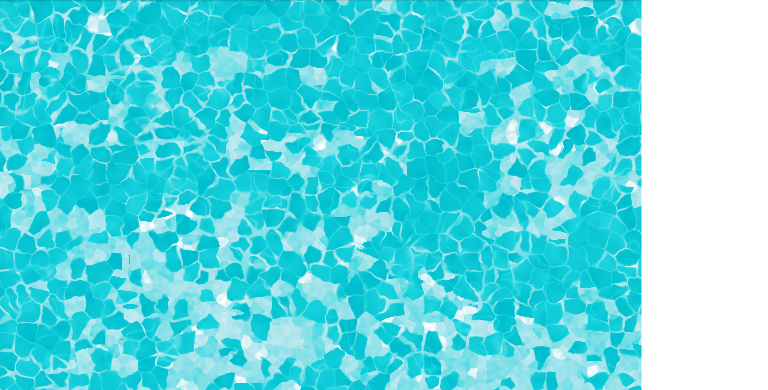
Give the GLSL for this texture, as a WebGL 1 fragment shader.

```glsl
precision highp float;
// Rippled turquoise mosaic: rounded dark cells float over pale angular facets,
// with a plain white margin at the right. Warped Voronoi cells make the blobs,
// finer Voronoi cells the facets, and stretched noise gathers pale bands.

uniform vec2 u_resolution;

const vec3 DEEP  = vec3(0.00, 0.745, 0.805);
const vec3 AQUA  = vec3(0.10, 0.83, 0.87);
const vec3 TINT  = vec3(0.45, 0.87, 0.90);
const vec3 PALE  = vec3(0.63, 0.89, 0.92);
const vec3 MIST  = vec3(0.77, 0.92, 0.94);
const vec3 WHITE = vec3(1.0);

const float MARGIN_START = 0.8353;        // share of the width that is textured
const float BLOB_SCALE   = 22.0;          // dark cells per canvas height
const float FACET_SCALE  = 36.0;          // pale facets per canvas height
const float WARP         = 0.016;         // irregularity of the outlines
const float PALE_SHARE   = 0.22;          // share of cells left pale
const float BAND_EFFECT  = 0.85;          // how strongly pale cells gather
const vec2  BAND_SCALE   = vec2(3.5, 9.0);
const float GAP          = 0.065;         // mean pale gap between dark cells
const float GAP_VARIATION = 0.42;

float hash(vec2 p) {
  return fract(sin(dot(p, vec2(127.1, 311.7))) * 43758.5453);
}

vec2 hash2(vec2 p) {
  return vec2(hash(p), hash(p + 57.3));
}

float noise(vec2 p) {
  vec2 i = floor(p);
  vec2 f = fract(p);
  f = f * f * (3.0 - 2.0 * f);
  return mix(mix(hash(i), hash(i + vec2(1.0, 0.0)), f.x),
             mix(hash(i + vec2(0.0, 1.0)), hash(i + 1.0), f.x), f.y);
}

vec2 warp(vec2 p, float frequency) {
  vec2 q = p * frequency;
  return vec2(noise(q + 3.1), noise(q + 41.7)) - 0.5;
}

// x: difference of the two nearest distances, yz: id of the nearest cell
vec3 voronoi(vec2 p) {
  vec2 base = floor(p);
  vec2 nearestId = base;
  float nearest = 8.0;
  float second = 8.0;
  for (int j = -1; j <= 1; j++) {
    for (int i = -1; i <= 1; i++) {
      vec2 id = base + vec2(float(i), float(j));
      float d = length(id + 0.05 + 0.9 * hash2(id) - p);
      if (d < nearest) {
        second = nearest;
        nearest = d;
        nearestId = id;
      } else {
        second = min(second, d);
      }
    }
  }
  return vec3(second - nearest, nearestId);
}

// Colour ramp from deep water (0) to white (5)
vec3 ramp(float tone) {
  vec3 c = mix(DEEP, AQUA, clamp(tone, 0.0, 1.0));
  c = mix(c, TINT, clamp(tone - 1.0, 0.0, 1.0));
  c = mix(c, PALE, clamp(tone - 2.0, 0.0, 1.0));
  c = mix(c, MIST, clamp(tone - 3.0, 0.0, 1.0));
  return mix(c, WHITE, clamp(tone - 4.0, 0.0, 1.0));
}

void main() {
  vec2 p = gl_FragCoord.xy / u_resolution.y;
  float pixel = 1.0 / u_resolution.y;

  // Cells with wobbling outlines
  vec2 q = p + WARP * warp(p, 32.0) + 0.5 * WARP * warp(p, 75.0);
  vec3 blob = voronoi(q * BLOB_SCALE);
  vec3 facet = voronoi((p + 0.5 * WARP * warp(p, 60.0)) * FACET_SCALE + 19.0);
  float blobHash = hash(blob.yz + 8.7);
  float facetHash = hash(facet.yz + 23.4);

  // Pale cells and wide gaps gather in bands, more of them lower down
  vec2 bandPoint = p * BAND_SCALE + vec2(0.0, 0.6 * p.x);
  float band = 0.65 * noise(bandPoint) + 0.35 * noise(bandPoint * 2.3 + 11.0) - 0.5;
  float density = PALE_SHARE + BAND_EFFECT * band + 0.24 * (0.5 - p.y);
  float gap = GAP + GAP_VARIATION * (noise(p * 27.0 + 5.0) - 0.5) + 0.2 * band;
  float soft = max(0.06, 1.6 * pixel * BLOB_SCALE);
  float dark = smoothstep(gap - soft, gap + soft, blob.x) * step(density, blobHash);

  // Dark water: flat cells, cloudy shading and thin bright veins
  float cloud = noise(p * 38.0 + 71.0);
  float ridge = 1.0 - abs(2.0 * noise(q * 24.0 + 33.0) - 1.0);
  float vein = smoothstep(0.86, 1.0, ridge) * smoothstep(0.4, 0.75, noise(p * 13.0));
  float seam = 1.0 - smoothstep(0.0, 0.16, blob.x);
  float water = 0.75 * hash(blob.yz + 3.9) + 0.7 * (cloud - 0.5)
              + 0.1 + 0.7 * vein + 0.5 * seam;

  // Pale patches: angular facets, fine grain and a few white glints
  float glint = step(0.93, facetHash) * smoothstep(0.0, 0.2, facet.x);
  float foam = 1.75 + 2.0 * facetHash + 0.9 * (noise(p * 90.0) - 0.5)
             + 0.6 * band + 0.8 * glint;

  vec3 color = mix(ramp(foam), ramp(water), dark);
  color *= 1.0 - 0.15 * smoothstep(1.0 - 1.5 / 260.0, 1.0, p.y);

  // White margin
  float edge = MARGIN_START * u_resolution.x / u_resolution.y;
  color = mix(color, WHITE, smoothstep(edge - pixel, edge + pixel, p.x));
  gl_FragColor = vec4(color, 1.0);
}
```
